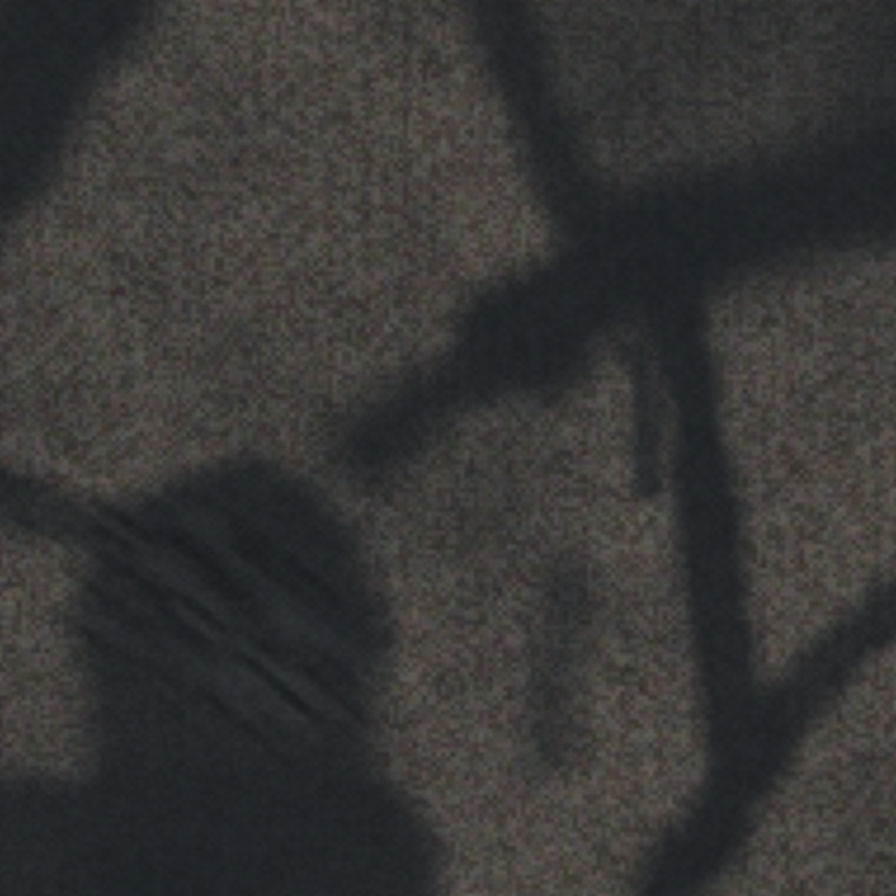
Give the GLSL for this texture, as a three.js fragment shader.

```glsl
// Grainy, dim stone ground crossed by soft branching shadows, with faint fibres.
varying vec2 vUv;

const vec3 SHADOW_COLOR = vec3(0.125, 0.140, 0.153);
const vec3 STONE_COLOR = vec3(0.283, 0.270, 0.255);
const vec3 RIM_COLOR = vec3(0.36, 0.34, 0.29);
const float FINE_GRAIN = 190.0;    // cells across the canvas
const float COARSE_GRAIN = 95.0;
const float GRAIN_CONTRAST = 0.15;
const float TINT_CONTRAST = 0.035;
const float WARP = 0.045;          // raggedness of the shadow edges
const float FIBRE_CONTRAST = 0.07;

float hash(vec2 p) {
  return fract(sin(dot(p, vec2(127.1, 311.7))) * 43758.5453);
}

float noise(vec2 p) {
  vec2 i = floor(p);
  vec2 f = fract(p);
  f = f * f * (3.0 - 2.0 * f);
  return mix(mix(hash(i), hash(i + vec2(1.0, 0.0)), f.x),
             mix(hash(i + vec2(0.0, 1.0)), hash(i + 1.0), f.x), f.y);
}

float fbm(vec2 p) {
  float sum = 0.0;
  float weight = 0.5;
  for (int i = 0; i < 4; i++) {
    sum += weight * noise(p);
    p = p * 2.03 + 17.3;
    weight *= 0.5;
  }
  return sum / 0.9375;
}

// Soft capsule between ends.xy and ends.zw: 1 inside, 0 beyond the blur
float band(vec2 p, vec4 ends, float radius, float blur) {
  vec2 along = ends.zw - ends.xy;
  vec2 q = p - ends.xy;
  float t = clamp(dot(q, along) / dot(along, along), 0.0, 1.0);
  float d = length(q - along * t);
  return 1.0 - smoothstep(radius - 0.4 * blur, radius + 0.6 * blur, d);
}

// Light left on the stone between the shadows
float stoneLight(vec2 p) {
  float l = 1.0;
  // upper corner and upper branch
  l *= 1.0 - band(p, vec4(-0.05, 0.80, 0.10, 1.03), 0.08, 0.08);
  l *= 1.0 - 0.9 * band(p, vec4(0.54, 1.02, 0.65, 0.77), 0.033, 0.06);
  // broad diagonal
  l *= 1.0 - band(p, vec4(1.02, 0.81, 0.72, 0.73), 0.06, 0.09);
  l *= 1.0 - band(p, vec4(0.74, 0.72, 0.58, 0.62), 0.06, 0.07);
  l *= 1.0 - 0.9 * band(p, vec4(0.58, 0.61, 0.40, 0.50), 0.035, 0.08);
  // stem and its twig
  l *= 1.0 - band(p, vec4(0.75, 0.70, 0.79, 0.42), 0.03, 0.04);
  l *= 1.0 - 0.95 * band(p, vec4(0.79, 0.42, 0.82, 0.13), 0.035, 0.04);
  l *= 1.0 - 0.8 * band(p, vec4(0.71, 0.60, 0.72, 0.46), 0.016, 0.025);
  // lower right gap
  l *= 1.0 - 0.9 * band(p, vec4(0.99, 0.32, 0.86, 0.19), 0.028, 0.045);
  l *= 1.0 - band(p, vec4(0.85, 0.18, 0.74, -0.02), 0.035, 0.05);
  // lower left hollow
  l *= 1.0 - 0.93 * band(p, vec4(0.25, 0.30, 0.27, 0.05), 0.16, 0.08);
  l *= 1.0 - 0.95 * band(p, vec4(-0.02, 0.05, 0.40, 0.05), 0.085, 0.06);
  l *= 1.0 - 0.8 * band(p, vec4(0.28, 0.44, 0.40, 0.28), 0.04, 0.07);
  l *= 1.0 - 0.8 * band(p, vec4(-0.02, 0.45, 0.20, 0.40), 0.03, 0.04);
  // half shadows
  l *= 1.0 - 0.6 * band(p, vec4(0.63, 0.36, 0.62, 0.16), 0.025, 0.07);
  l *= 1.0 - 0.4 * band(p, vec4(0.70, 0.95, 1.00, 0.90), 0.10, 0.16);
  l *= 1.0 - 0.6 * band(p, vec4(1.00, 1.02, 1.00, 0.80), 0.05, 0.10);
  return l;
}

void main() {
  vec2 uv = vUv;
  vec2 ragged = vec2(fbm(uv * 9.0), fbm(uv * 9.0 + 40.0)) - 0.5;
  vec2 p = uv + WARP * ragged;

  // Shadows with cloudy mottling
  float mottle = fbm(uv * 7.0 + 5.0) - 0.5;
  float light = stoneLight(p) * (0.88 + 0.65 * mottle);
  light = clamp(light + 0.05 + 0.12 * mottle, 0.0, 1.15);
  vec3 color = mix(SHADOW_COLOR, STONE_COLOR, light);

  // Pale worn rims
  float rim = band(p, vec4(0.16, 0.46, 0.23, 0.50), 0.008, 0.035)
            + band(p, vec4(0.84, 0.10, 0.90, 0.16), 0.006, 0.03);
  color = mix(color, RIM_COLOR, 0.4 * rim * noise(uv * 60.0));

  // Slanting fibres over the hollow
  float hollow = band(uv, vec4(0.05, 0.42, 0.32, 0.26), 0.08, 0.14);
  vec2 slant = vec2(0.80 * uv.x - 0.60 * uv.y, 0.60 * uv.x + 0.80 * uv.y);
  slant.y += 0.25 * slant.x * slant.x;
  float fibre = noise(slant * vec2(14.0, 85.0)) - 0.5;
  color += FIBRE_CONTRAST * hollow * fibre;

  // Grain, stronger where lit, with a slight colour speckle
  float fine = noise(uv * FINE_GRAIN) - 0.5;
  float coarse = noise(uv * COARSE_GRAIN + 31.0) - 0.5;
  vec3 tint = vec3(noise(uv * COARSE_GRAIN + 71.0),
                   noise(uv * COARSE_GRAIN + 113.0),
                   noise(uv * COARSE_GRAIN + 157.0)) - 0.5;
  float strength = 0.15 + 0.85 * min(light, 1.0);
  color += strength * (GRAIN_CONTRAST * (0.7 * fine + 0.4 * coarse) + TINT_CONTRAST * tint);

  gl_FragColor = vec4(clamp(color, 0.0, 1.0), 1.0);
}
```
